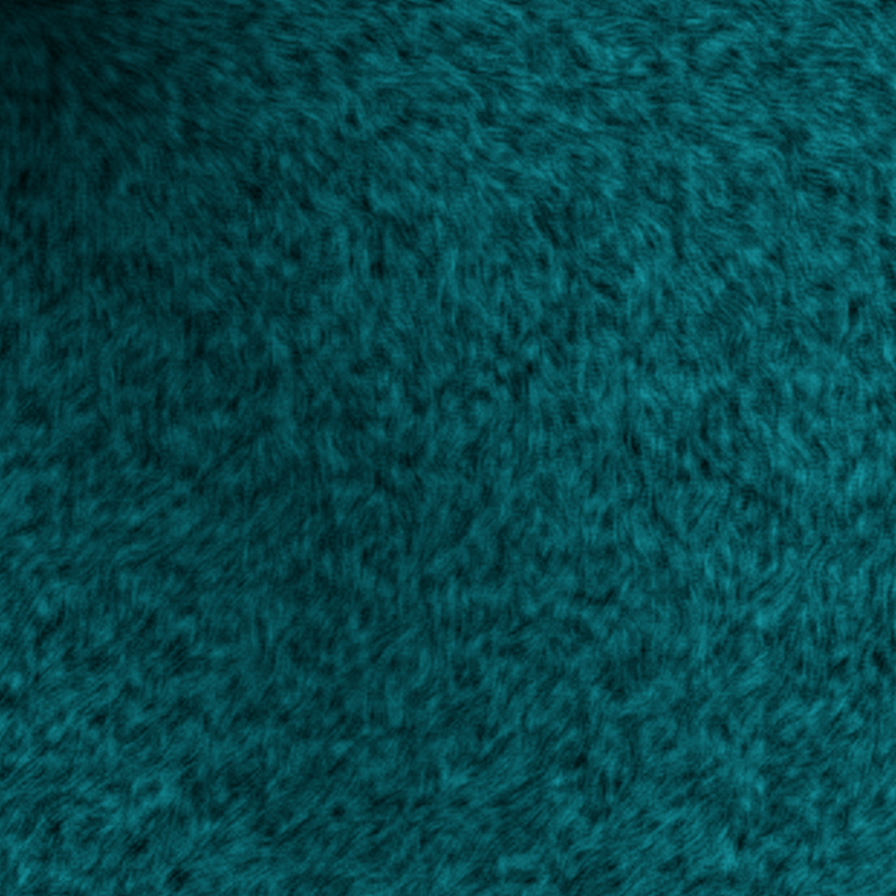
A Shadertoy shader for this texture:

```glsl
const float CLUMP_SCALE = 66.0;    // noise cells across the canvas
const float TUFT_SCALE = 125.0;
const float HAIR_SCALE = 255.0;
const float GRAIN_SCALE = 310.0;
const float CLUMP_GAIN = 0.58;     // relative contrast of each layer
const float TUFT_GAIN = 0.66;
const float HAIR_GAIN = 0.95;
const float GRAIN_GAIN = 0.32;
const float MOTTLE_GAIN = 0.08;
const float HAIR_LENGTH = 0.015;
const int STROKE_STEPS = 9;
const vec2 CROWN = vec2(-0.01, 1.01);      // point the pile fans out from
const vec2 VALLEY_END = vec2(0.36, 0.28);  // lower end of the dark fold
const float VALLEY_WIDTH = 0.3;
const float VALLEY_DEPTH = 0.075;
const float CROWN_DEPTH = 0.10;
const float LEFT_TONE = 0.285;
const float RIGHT_TONE = 0.335;

float hash(vec2 p) {
    return fract(sin(dot(p, vec2(127.1, 311.7))) * 43758.5453);
}

float noise(vec2 p) {
    vec2 i = floor(p);
    vec2 f = fract(p);
    f = f * f * (3.0 - 2.0 * f);
    float low = mix(hash(i), hash(i + vec2(1.0, 0.0)), f.x);
    float high = mix(hash(i + vec2(0.0, 1.0)), hash(i + vec2(1.0, 1.0)), f.x);
    return mix(low, high, f.y);
}

float segmentDistance(vec2 p, vec2 a, vec2 b) {
    vec2 ab = b - a;
    float t = clamp(dot(p - a, ab) / dot(ab, ab), 0.0, 1.0);
    return length(p - a - ab * t);
}

// Direction of the pile: radial at the crown, curling over further down
vec2 pileDirection(vec2 p) {
    vec2 d = p - CROWN;
    float away = smoothstep(0.0, 0.5, length(d));
    float curl = (1.0 - p.y) * (0.7 + 0.7 * p.x) + 0.25 * away;
    float ruffle = (noise(p * 34.0 + 5.0) - 0.5) * away;
    float angle = atan(d.y, d.x) - curl + 1.5 * ruffle;
    return vec2(cos(angle), sin(angle));
}

// Broad light and shade of the cloth
float shading(vec2 p) {
    float valley = segmentDistance(p, CROWN, VALLEY_END) / VALLEY_WIDTH;
    float crown = distance(p, CROWN);
    vec2 glow = p - vec2(0.0, 0.05);
    float tone = mix(LEFT_TONE, RIGHT_TONE, p.x);
    tone -= VALLEY_DEPTH * exp(-valley * valley);
    tone -= CROWN_DEPTH * exp(-16.0 * crown * crown);
    tone += 0.04 * exp(-8.0 * dot(glow, glow));
    return tone;
}

// Noise smeared along the pile gives clumps, tufts and single hairs
float pile(vec2 p) {
    vec2 dir = pileDirection(p);
    vec3 sum = vec3(0.0);
    for (int i = 0; i < STROKE_STEPS; i++) {
        float along = float(i) / float(STROKE_STEPS - 1) - 0.5;
        vec2 offset = dir * along * HAIR_LENGTH;
        sum += vec3(noise((p + offset * 0.7) * CLUMP_SCALE),
                    noise((p + offset * 0.8) * TUFT_SCALE + 17.0),
                    noise((p + offset) * HAIR_SCALE + 41.0));
    }
    vec3 layers = sum / float(STROKE_STEPS) - 0.5;
    return dot(layers, vec3(CLUMP_GAIN, TUFT_GAIN, HAIR_GAIN));
}

// Teal ramp: red rises only in the lightest tones
vec3 teal(float tone) {
    return vec3(0.25 * tone * tone, tone, 1.075 * tone);
}

void mainImage(out vec4 fragColor, in vec2 fragCoord) {
    vec2 p = fragCoord / iResolution.xy;
    float mottle = (noise(p * 11.0 + 3.0) - 0.5) * MOTTLE_GAIN;
    float grain = (noise(p * GRAIN_SCALE + 73.0) - 0.5) * GRAIN_GAIN;
    float tone = shading(p) * (1.0 + pile(p) + grain + mottle);
    fragColor = vec4(teal(clamp(tone, 0.02, 0.55)), 1.0);
}
```
